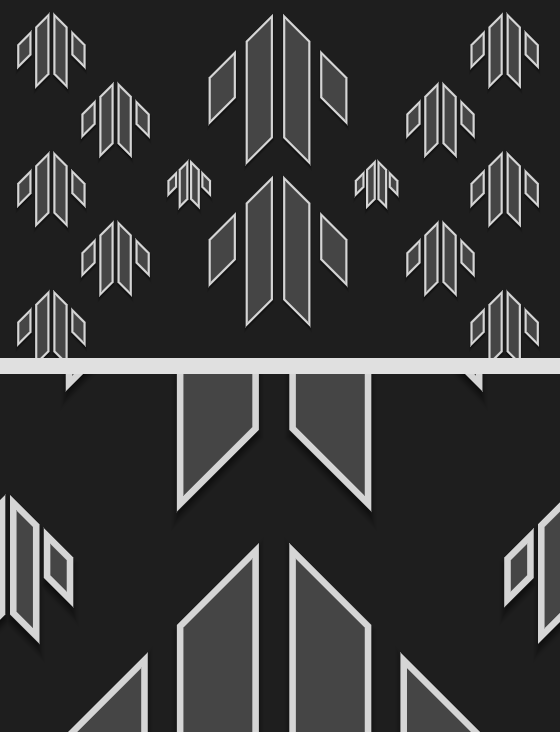
Top: the whole. Bottom: its middle third, enlarged.
A WebGL 1 fragment shader for this pattern:

```glsl
precision highp float;
// Outlined four-blade arrowheads in three sizes, mirrored on a dark ground with soft shadows.

uniform vec2 u_resolution;

// Layout space: origin at the top left, y pointing down
const vec2 CANVAS = vec2(768.0, 492.0);

const vec3 GROUND = vec3(0.118);
const vec3 FILL = vec3(0.27);
const vec3 OUTLINE = vec3(0.835);
const float LINE_HALF = 1.5;

// Blades of a full-size arrowhead: half width, half height, distance from its axis
const float BLADE_HALF_WIDTH = 17.25;
const float INNER_HALF_HEIGHT = 83.2;
const float OUTER_HALF_HEIGHT = 30.6;
const float INNER_OFFSET = 25.7;
const float OUTER_OFFSET = 76.5;
const float OUTER_LIFT = 2.5;

// Placement of each size
const float AXIS_X = 381.3;
const float LARGE_Y = 123.0;
const float LARGE_PITCH = 222.5;
const float MEDIUM_SCALE = 0.485;
const float MEDIUM_Y = 69.7;
const float MEDIUM_PITCH = 190.6;
const float MEDIUM_FAR = 310.8;
const float MEDIUM_NEAR = 222.8;
const float SMALL_SCALE = 0.304;
const float SMALL_AXIS_X = 388.0;
const vec2 SMALL_CENTER = vec2(128.5, 253.5);

const float SHADOW_DROP = 3.0;
const float SHADOW_BLUR = 3.2;
const float SHADOW_STRENGTH = 0.6;

// Mitred distance to an upright blade whose ends slope at 45 degrees
float blade(vec2 p, vec2 halfSize) {
  float side = abs(p.x) - halfSize.x;
  float end = (abs(p.y - p.x) - halfSize.y) * 0.70711;
  return max(side, end);
}

// Two long inner blades and two short outer ones, mirrored about x = 0
float arrowhead(vec2 p, float scale) {
  p.x = abs(p.x);
  float inner = blade(p - vec2(INNER_OFFSET, 0.0) * scale,
                      vec2(BLADE_HALF_WIDTH, INNER_HALF_HEIGHT) * scale);
  float outer = blade(p - vec2(OUTER_OFFSET, -OUTER_LIFT) * scale,
                      vec2(BLADE_HALF_WIDTH, OUTER_HALF_HEIGHT) * scale);
  return min(inner, outer);
}

// Distance to the nearest arrowhead of the whole arrangement
float arrangement(vec2 p) {
  vec2 folded = vec2(abs(p.x - AXIS_X), p.y);
  vec2 smallFolded = vec2(abs(p.x - SMALL_AXIS_X), p.y);
  float d = arrowhead(smallFolded - SMALL_CENTER, SMALL_SCALE);

  // Central stack
  for (int i = 0; i < 2; i++) {
    float y = LARGE_Y + float(i) * LARGE_PITCH;
    d = min(d, arrowhead(folded - vec2(0.0, y), 1.0));
  }

  // Staggered side columns: even steps far out, odd steps nearer the axis
  for (int i = 0; i < 5; i++) {
    float k = float(i);
    float x = mix(MEDIUM_FAR, MEDIUM_NEAR, mod(k, 2.0));
    float y = MEDIUM_Y + 0.5 * k * MEDIUM_PITCH;
    d = min(d, arrowhead(folded - vec2(x, y), MEDIUM_SCALE));
  }
  return d;
}

void main() {
  vec2 uv = gl_FragCoord.xy / u_resolution;
  vec2 p = vec2(uv.x, 1.0 - uv.y) * CANVAS;
  float pixel = CANVAS.x / u_resolution.x;

  float d = arrangement(p);
  float shadowDist = arrangement(p - vec2(0.0, SHADOW_DROP)) - LINE_HALF;
  float shadow = 1.0 - smoothstep(-SHADOW_BLUR, SHADOW_BLUR, shadowDist);

  // Ground, shadow, outline, then fill
  vec3 color = GROUND * (1.0 - SHADOW_STRENGTH * shadow);
  color = mix(color, OUTLINE, clamp(0.5 - (d - LINE_HALF) / pixel, 0.0, 1.0));
  color = mix(color, FILL, clamp(0.5 - (d + LINE_HALF) / pixel, 0.0, 1.0));
  gl_FragColor = vec4(color, 1.0);
}
```
